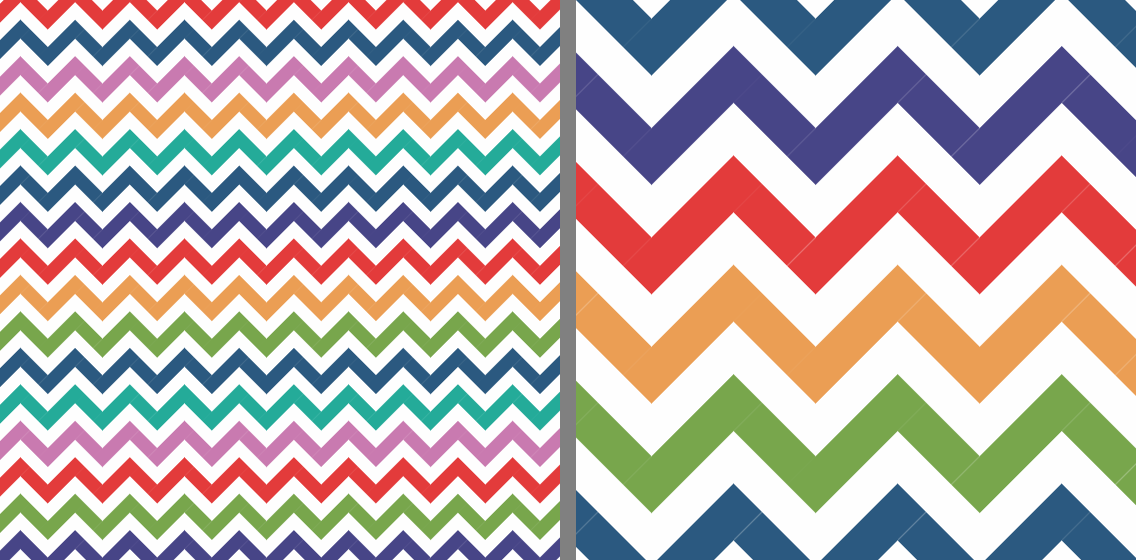
Left: the whole. Right: its middle third, enlarged.
Write a Shadertoy shader that draws this pattern.

```glsl
// Rainbow chevrons: a triangle wave bends horizontal bands into zigzags on white.
// Each band takes its colour from a row sequence, and faint hairline seams,
// of hashed strength, cross the bands where the slanted strips join.

// Lengths are fractions of the canvas height; y is measured down from the top.
const float PERIOD = 1.0 / 10.24;       // width of one zigzag
const float PITCH = 1.0 / 15.36;        // vertical step between bands
const float THICKNESS = 0.52 * PITCH;   // vertical band thickness
const float PEAK_X = 0.0365;            // position of the first peak
const float PEAK_Y = -0.0299;           // top edge of the first band at its peak
const float SEAM_WIDTH = 0.0007;
const float SEAM_STRENGTH = 0.28;

const vec3 PAPER = vec3(0.995);
const vec3 RED = vec3(0.89, 0.23, 0.23);
const vec3 BLUE = vec3(0.17, 0.35, 0.50);
const vec3 PINK = vec3(0.79, 0.48, 0.69);
const vec3 ORANGE = vec3(0.92, 0.62, 0.33);
const vec3 TEAL = vec3(0.14, 0.67, 0.60);
const vec3 INDIGO = vec3(0.28, 0.27, 0.53);
const vec3 GREEN = vec3(0.47, 0.65, 0.30);

const int ROWS = 16;
const vec3 ROW_COLOURS[ROWS] = vec3[ROWS](
    RED, BLUE, PINK, ORANGE, TEAL, BLUE, INDIGO, RED,
    ORANGE, GREEN, BLUE, TEAL, PINK, RED, GREEN, INDIGO);

float hash(vec2 p) {
    return fract(sin(dot(p, vec2(127.1, 311.7))) * 43758.5453);
}

// Coverage of a shape from its signed distance, smoothed over one pixel.
float coverage(float dist, float pixel) {
    return clamp(0.5 - dist / pixel, 0.0, 1.0);
}

// Share of a pixel covered by a line that may be thinner than the pixel.
float hairline(float dist, float width, float pixel) {
    float soft = max(width, pixel);
    return max(0.0, 1.0 - abs(dist) / soft) * width / soft;
}

void mainImage(out vec4 fragColor, in vec2 fragCoord) {
    float pixel = 1.0 / iResolution.y;
    vec2 p = vec2(fragCoord.x, iResolution.y - fragCoord.y) * pixel;

    // Triangle wave with 45 degree slopes, zero at the peaks.
    float column = floor((p.x - PEAK_X) / PERIOD);
    float x = p.x - PEAK_X - column * PERIOD;
    float zigzag = min(x, PERIOD - x);

    // Nearest band and the vertical offset from its centre line.
    float height = p.y - PEAK_Y - zigzag - 0.5 * THICKNESS;
    float row = floor(height / PITCH + 0.5);
    float offset = height - row * PITCH;
    float bandDist = (abs(offset) - 0.5 * THICKNESS) * sqrt(0.5);

    int index = int(mod(row, float(ROWS)));
    vec3 ink = ROW_COLOURS[index];

    // Square-cut ends of each descending strip, near its peak and its valley.
    if (x < 0.5 * PERIOD) {
        float along = 2.0 * x + offset + 0.5 * THICKNESS;
        float peakSeam = (along - THICKNESS) * sqrt(0.5);
        float valleySeam = (along - PERIOD) * sqrt(0.5);
        float seam = hairline(peakSeam, SEAM_WIDTH, pixel) * hash(vec2(column, row))
                   + hairline(valleySeam, SEAM_WIDTH, pixel) * hash(vec2(column + 0.5, row));
        ink = mix(ink, PAPER, SEAM_STRENGTH * seam);
    }

    fragColor = vec4(mix(PAPER, ink, coverage(bandDist, pixel)), 1.0);
}
```
